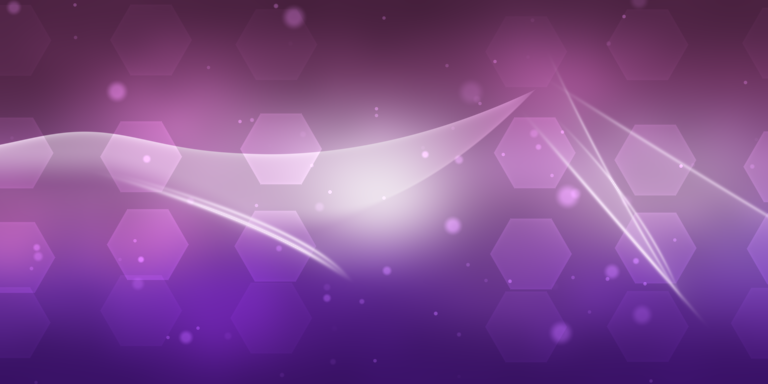
Reproduce this background procedurally as a Shadertoy shader.

```glsl
// Abstract violet backdrop: misty glows, hexagonal bokeh, a flowing veil and bright strands of light.

#define HEX_RADIUS 0.092
#define HEX_SPACING 0.33
#define HEX_OPACITY 0.34
#define DOT_COUNT 90
#define DOT_OPACITY 0.30
#define VEIL_OPACITY 0.50
#define MOTTLE 0.22

const vec3 PLUM   = vec3(0.29, 0.13, 0.25);
const vec3 WINE   = vec3(0.41, 0.19, 0.36);
const vec3 MAUVE  = vec3(0.57, 0.34, 0.59);
const vec3 VIOLET = vec3(0.41, 0.18, 0.63);
const vec3 INDIGO = vec3(0.23, 0.07, 0.41);
const vec3 PINK   = vec3(0.78, 0.40, 0.72);
const vec3 PEARL  = vec3(0.89, 0.83, 0.89);

float hash(vec2 p) {
    return fract(sin(dot(p, vec2(127.1, 311.7))) * 43758.5453);
}

float noise(vec2 p) {
    vec2 i = floor(p), f = fract(p);
    f = f * f * (3.0 - 2.0 * f);
    return mix(mix(hash(i), hash(i + vec2(1, 0)), f.x),
               mix(hash(i + vec2(0, 1)), hash(i + 1.0), f.x), f.y);
}

float glow(vec2 p, vec2 center, vec2 radius) {
    vec2 d = (p - center) / radius;
    return exp(-dot(d, d));
}

float hexDistance(vec2 p, float r) {
    p = abs(p);
    return max(p.y, dot(p, vec2(0.866, 0.5))) - r;
}

// Bowed line from a down to b, with a faint sheet on one side.
float strand(vec2 p, vec2 a, vec2 b, float bend, float width, float side) {
    float t = (p.y - a.y) / (b.y - a.y);
    float x = mix(a.x, b.x, t) + 4.0 * bend * t * (1.0 - t);
    float slope = (b.x - a.x + 4.0 * bend * (1.0 - 2.0 * t)) / (b.y - a.y);
    float d = (p.x - x) / sqrt(1.0 + slope * slope);
    float fade = smoothstep(0.0, 0.4, t) * (1.0 - smoothstep(0.65, 1.0, t));
    float line = exp(-d * d / (width * width));
    float sheet = smoothstep(-width, width, d * side) * exp(-abs(d) / 0.045);
    return fade * (line + 0.38 * sheet);
}

vec3 backdrop(vec2 p) {
    vec3 c = mix(INDIGO, VIOLET, smoothstep(0.0, 0.30, p.y));
    c = mix(c, MAUVE, smoothstep(0.22, 0.50, p.y));
    c = mix(c, WINE, smoothstep(0.56, 0.84, p.y));
    c = mix(c, PLUM, smoothstep(0.78, 1.0, p.y));
    // Coloured pools of light and shade
    c = mix(c, PLUM, 0.55 * glow(p, vec2(0.0, 0.82), vec2(0.35, 0.20)));
    c = mix(c, PINK, 0.50 * glow(p, vec2(0.48, 0.69), vec2(0.22, 0.14)));
    c = mix(c, PINK, 0.50 * glow(p, vec2(0.02, 0.39), vec2(0.13, 0.12)));
    c = mix(c, PINK, 0.45 * glow(p, vec2(0.38, 0.37), vec2(0.18, 0.11)));
    c = mix(c, PINK, 0.50 * glow(p, vec2(1.42, 0.79), vec2(0.20, 0.16)));
    c = mix(c, vec3(0.50, 0.15, 0.78), 0.55 * glow(p, vec2(0.62, 0.17), vec2(0.24, 0.14)));
    c = mix(c, INDIGO, 0.50 * glow(p, vec2(1.0, 0.10), vec2(0.32, 0.20)));
    c = mix(c, vec3(0.39, 0.22, 0.47), 0.60 * glow(p, vec2(1.33, 0.32), vec2(0.25, 0.18)));
    c = mix(c, vec3(0.52, 0.38, 0.76), 0.50 * glow(p, vec2(2.0, 0.36), vec2(0.22, 0.15)));
    c = mix(c, PEARL, 0.42 * glow(p, vec2(1.72, 0.52), vec2(0.28, 0.16)));
    c = mix(c, PEARL, 0.38 * glow(p, vec2(0.88, 0.60), vec2(0.42, 0.16)));
    float cloud = 0.65 * noise(p * 4.0) + 0.35 * noise(p * 9.0 + 7.0);
    return c * (1.0 + MOTTLE * (cloud - 0.5));
}

void mainImage(out vec4 fragColor, in vec2 fragCoord) {
    vec2 p = fragCoord / iResolution.xy * vec2(2.0, 1.0);
    float px = 1.0 / iResolution.y;
    vec3 color = backdrop(p);

    // Veil between a wavy crest and a rising hem
    float rise = max(p.x - 0.68, 0.0);
    float crest = 0.597 + 0.333 * rise * rise + 0.06 * glow(p, vec2(0.22, p.y), vec2(0.24, 1.0));
    float sweep = max(p.x - 0.72, 0.0);
    float hem = max(0.42 + 0.764 * sweep * sweep, 0.56 - 0.54 * pow(max(p.x - 0.24, 0.0), 1.5));
    float soft = mix(0.05, 0.004, smoothstep(0.70, 1.05, p.x));
    float reach = 1.0 - smoothstep(1.32, 1.43, p.x);
    float inside = smoothstep(-px, px, crest - p.y) * smoothstep(-soft, soft, p.y - hem) * reach;
    float rim = exp(-abs(crest - p.y) / 0.010) + 0.7 * exp(-abs(p.y - hem) / 0.008) * smoothstep(0.85, 1.1, p.x);
    vec3 veilColor = mix(PEARL, vec3(0.85, 0.56, 0.82), smoothstep(0.95, 1.4, p.x));
    color = mix(color, veilColor, inside * min(VEIL_OPACITY + 0.35 * rim, 1.0));
    color = mix(color, vec3(0.96, 0.94, 0.96), 0.80 * glow(p, vec2(0.99, 0.49), vec2(0.19, 0.14)));

    // Hexagons in a loose grid, left and right of the central light
    for (int i = 0; i < 28; i++) {
        vec2 cell = vec2(i % 7, i / 7);
        vec2 jitter = vec2(hash(cell), hash(cell + 19.0)) - 0.5;
        vec2 center = vec2(0.05 + HEX_SPACING * cell.x, 0.17 + 0.18 * cell.y + 0.03 * cell.y * (cell.y - 1.0));
        float d = hexDistance(p - center - 0.05 * jitter, HEX_RADIUS);
        float strength = HEX_OPACITY * (0.35 + 0.65 * glow(center, vec2(center.x, 0.47), vec2(1.0, 0.2)));
        strength *= (0.6 + 0.4 * hash(cell + 5.0)) * step(0.1, abs(cell.x - 3.0));
        float shape = 1.0 - smoothstep(-px, px, d);
        float border = exp(-abs(d) / 0.004);
        color = mix(color, color * 1.35 + vec3(0.12, 0.07, 0.13), shape * strength * (1.0 + 0.5 * border));
    }

    // Strands of light
    float light = strand(p, vec2(0.22, 0.562), vec2(0.92, 0.26), 0.085, 0.006, 1.0);
    light += 0.7 * strand(p, vec2(0.25, 0.562), vec2(0.92, 0.26), 0.115, 0.005, -1.0);
    light += 0.9 * strand(p, vec2(1.35, 0.72), vec2(1.85, 0.14), 0.0, 0.005, 1.0);
    light += 0.6 * strand(p, vec2(1.42, 0.88), vec2(1.80, 0.18), -0.015, 0.004, -1.0);
    light += 0.6 * strand(p, vec2(1.43, 0.71), vec2(1.78, 0.21), 0.04, 0.004, -1.0);
    light += 0.6 * strand(p, vec2(1.40, 0.81), vec2(2.25, 0.29), -0.01, 0.005, -1.0);
    color = mix(color, vec3(0.97, 0.90, 0.98), clamp(0.75 * light, 0.0, 0.92));

    // Scattered bokeh dots, mostly tiny
    for (int i = 0; i < DOT_COUNT; i++) {
        vec2 seed = vec2(i, 3.7);
        vec2 center = vec2(2.0 * hash(seed), hash(seed + 11.0));
        float size = 0.005 + 0.026 * pow(hash(seed + 23.0), 6.0);
        float dot_ = 1.0 - smoothstep(0.4 * size, 1.3 * size, length(p - center));
        color += DOT_OPACITY * dot_ * hash(seed + 31.0) * vec3(0.75, 0.50, 0.85);
    }
    fragColor = vec4(clamp(color, 0.0, 1.0), 1.0);
}
```
